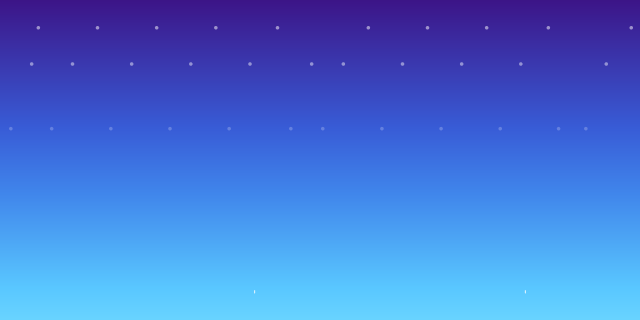
A Shadertoy shader for this background:

```glsl
// Night-to-day sky gradient with three rows of faint stars and two low sparks.

// Antialiased coverage of a signed distance, one pixel wide.
float coverage(float dist, float pixel) {
    return clamp(0.5 - dist / pixel, 0.0, 1.0);
}

// Distance to the nearest star of an evenly spaced run; the last one is nudged.
float starRun(vec2 p, vec2 start, float lastIndex, float nudge) {
    float spacing = 71.0;
    float index = clamp(round((p.x - start.x) / spacing), 0.0, lastIndex);
    float shift = index == lastIndex ? nudge : 0.0;
    return length(p - start - vec2(index * spacing + shift, 0.0));
}

// Vertical gradient; depth runs from 0 at the top to 1 at the bottom.
vec3 skyColor(float depth) {
    vec3 sky = mix(vec3(0.235, 0.08, 0.53), vec3(0.22, 0.36, 0.84), clamp(depth / 0.4, 0.0, 1.0));
    sky = mix(sky, vec3(0.25, 0.52, 0.92), clamp((depth - 0.4) / 0.2, 0.0, 1.0));
    sky = mix(sky, vec3(0.35, 0.78, 1.0), clamp((depth - 0.6) / 0.3, 0.0, 1.0));
    return mix(sky, vec3(0.41, 0.83, 1.0), clamp((depth - 0.9) / 0.1, 0.0, 1.0));
}

void mainImage(out vec4 fragColor, in vec2 fragCoord) {
    // The canvas spans 768 by 384 design units.
    vec2 p = fragCoord / iResolution.xy * vec2(768.0, 384.0);
    float pixel = 384.0 / iResolution.y;
    vec3 color = skyColor(1.0 - p.y / 384.0);

    // Per row: left single, first run, second run, right single.
    vec4 starts[3] = vec4[3](
        vec4(-20.0, 46.0, 442.0, 757.5),
        vec4(38.0, 87.0, 412.0, 727.5),
        vec4(13.0, 62.0, 387.3, 703.0));
    // Per row: height, opacity, last index and nudge of the second run.
    vec4 rows[3] = vec4[3](
        vec4(350.7, 0.5, 3.0, 3.0),
        vec4(307.2, 0.45, 3.0, 0.0),
        vec4(229.6, 0.22, 4.0, -1.0));

    for (int i = 0; i < 3; i++) {
        vec4 x = starts[i], row = rows[i];
        float singles = min(length(p - vec2(x.x, row.x)), length(p - vec2(x.w, row.x)));
        float runs = min(starRun(p, vec2(x.y, row.x), 4.0, 3.0),
                         starRun(p, vec2(x.z, row.x), row.z, row.w));
        color = mix(color, vec3(1.0), row.y * coverage(min(singles, runs) - 2.1, pixel));
    }

    // Thin upright sparks near the horizon.
    for (int i = 0; i < 2; i++) {
        vec2 q = p - vec2(305.5 + 325.0 * float(i), 33.8);
        q.y -= clamp(q.y, -1.2, 1.2);
        color = mix(color, vec3(0.95, 0.98, 1.0), 0.8 * coverage(length(q) - 0.7, pixel));
    }

    fragColor = vec4(color, 1.0);
}
```
